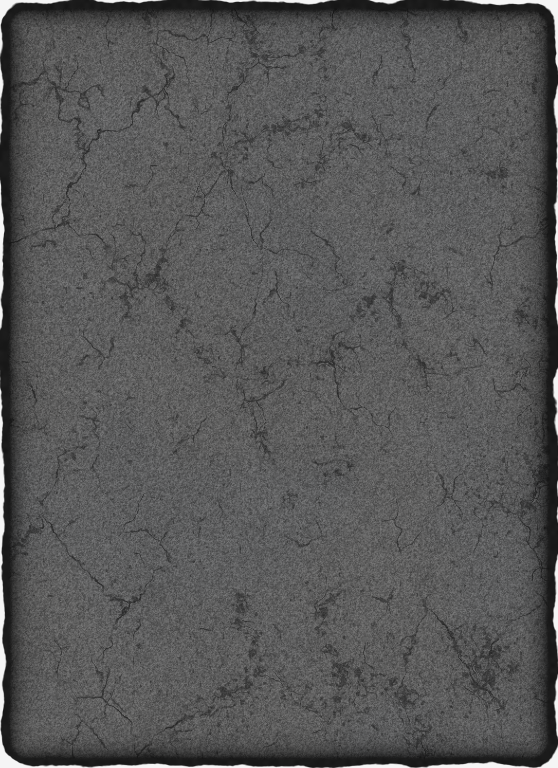
A Shadertoy shader for this texture:

```glsl
// Dark weathered stone slab with branching cracks, pitted patches and a burnt, ragged rim.

#define STONE_GREY   0.371
#define CRACK_GREY   0.160
#define RIM_GREY     0.100
#define PAPER_GREY   0.960
#define GRAIN_AMOUNT 0.130
#define CRACK_WIDTH  0.0010
#define CRACK_WARP   0.130
#define PIT_AMOUNT   0.250
#define EDGE_MARGIN  0.0014
#define EDGE_WOBBLE  0.020
#define RIM_WIDTH    0.0105
#define RIM_FADE     0.013

float hash(vec2 p) {
    vec3 q = fract(p.xyx * 0.1031);
    q += dot(q, q.yzx + 33.33);
    return fract((q.x + q.y) * q.z);
}

vec2 hash2(vec2 p) {
    return vec2(hash(p), hash(p + 71.7));
}

float noise(vec2 p) {
    vec2 i = floor(p), f = fract(p);
    f = f * f * (3.0 - 2.0 * f);
    return mix(mix(hash(i), hash(i + vec2(1, 0)), f.x),
               mix(hash(i + vec2(0, 1)), hash(i + vec2(1, 1)), f.x), f.y);
}

float fbm(vec2 p) {
    float sum = 0.0, amp = 0.5;
    for (int i = 0; i < 5; i++) {
        sum += amp * noise(p);
        p = mat2(1.6, 1.2, -1.2, 1.6) * p + 17.3;
        amp *= 0.5;
    }
    return sum;
}

// Distance to the border between the two nearest scattered cells
float cellEdge(vec2 p) {
    vec2 cell = floor(p), first = vec2(9.0), second = vec2(9.0);
    for (int y = -1; y <= 1; y++)
    for (int x = -1; x <= 1; x++) {
        vec2 c = cell + vec2(x, y);
        vec2 r = c + hash2(c) - p;
        if (dot(r, r) < dot(first, first)) {
            second = first;
            first = r;
        } else if (dot(r, r) < dot(second, second)) {
            second = r;
        }
    }
    return dot(0.5 * (first + second), normalize(second - first));
}

float roundBox(vec2 p, vec2 halfSize, float radius) {
    vec2 q = abs(p) - halfSize + radius;
    return length(max(q, 0.0)) + min(max(q.x, q.y), 0.0) - radius;
}

float line(float dist, float width, float pixel) {
    return 1.0 - smoothstep(0.3 * width, width + pixel, dist);
}

void mainImage(out vec4 fragColor, in vec2 fragCoord) {
    float pixel = 1.0 / iResolution.y;
    vec2 p = fragCoord * pixel;
    vec2 size = vec2(iResolution.x * pixel, 1.0);

    // Stone body: very weak mottling under sandy grain
    vec2 slant = mat2(0.8, 0.6, -0.6, 0.8) * p;
    float grey = STONE_GREY + 0.035 * (fbm(p * 14.0 + 3.1) - 0.49);
    grey += 0.8 * GRAIN_AMOUNT * (noise(slant * vec2(540.0, 430.0) + 9.0) - 0.5);
    grey += GRAIN_AMOUNT * (noise(p * 810.0 + 5.0) - 0.5);

    // Jagged bending shared by all cracks
    vec2 warp = vec2(fbm(p * 5.0 + 11.0), fbm(p * 5.0 + 47.0)) - 0.49;
    vec2 jag = vec2(fbm(p * 48.0 + 19.0), fbm(p * 48.0 + 53.0)) - 0.49;
    vec2 bent = p + CRACK_WARP * warp + 0.026 * jag;

    // Main cracks: cell borders that fade in and out
    float crackDist = cellEdge(bent * vec2(8.0, 5.4) + 2.6) / 6.6;
    float crackShow = smoothstep(0.38, 0.56, fbm(p * 6.0 + 23.0));
    float depth = smoothstep(0.15, 0.8, noise(p * 45.0 + 3.0));
    float width = CRACK_WIDTH * (0.3 + 1.2 * noise(p * 70.0));
    float crack = crackShow * mix(0.25, 0.85, depth) * line(crackDist, width, pixel);

    // Hairlines: short broken nicks, mostly upright
    float hairDist = cellEdge(bent * vec2(21.0, 13.0) + 31.0) / 17.0;
    float hairShow = smoothstep(0.48, 0.66, fbm(p * vec2(34.0, 22.0) + 5.0));
    float hair = 0.65 * hairShow * line(hairDist, 0.0007, pixel);

    // Pits: lacy crumbling patches beside the cracks, denser at the lower right
    float corner = smoothstep(0.6, 1.3, p.x / size.x + 0.6 - p.y);
    float cluster = smoothstep(0.44, 0.64, fbm(p * 11.0 + 61.0) + 0.05 * corner);
    cluster *= min(0.35 * corner + exp(-crackDist / 0.013), 1.0);
    float ragged = fbm(p * 165.0 + 13.0);
    float pit = 0.58 * smoothstep(0.0, 0.18, ragged - 0.69 + PIT_AMOUNT * cluster);
    float laceDist = cellEdge(bent * 60.0 + 7.0) / 60.0;
    float lace = 0.6 * smoothstep(0.15, 0.6, cluster) * line(laceDist, 0.0008, pixel);
    lace *= smoothstep(0.38, 0.58, fbm(p * 60.0 + 91.0));

    // Specks: isolated small dark holes
    float speck = 0.55 * smoothstep(0.86, 0.97, noise(p * vec2(230.0, 160.0) + 7.0));
    speck *= smoothstep(0.40, 0.58, fbm(p * 18.0 + 37.0));

    float damage = max(max(max(crack, hair), max(pit, speck)), lace);
    grey = mix(grey, CRACK_GREY + 0.5 * (grey - STONE_GREY), damage);
    grey *= 1.0 - 0.03 * cluster;

    // Barely visible cool and warm staining
    vec3 tint = mix(vec3(0.995, 1.0, 1.008), vec3(1.003, 1.0, 0.997),
                    smoothstep(0.35, 0.65, fbm(p * 6.0 + 83.0)));
    vec3 color = grey * tint;

    // Burnt rim: soft inner shadow, dark band and torn outline
    vec2 centered = p - 0.5 * size;
    float box = roundBox(centered, 0.5 * size - EDGE_MARGIN, 0.034);
    float wobble = EDGE_WOBBLE * (fbm(p * 20.0 + 29.0) - 0.485);
    float inside = -(box + 0.25 * wobble) - RIM_WIDTH;
    color *= 1.0 - 0.68 * exp(-max(inside, 0.0) / RIM_FADE);
    vec3 rim = vec3(RIM_GREY + 0.03 * (noise(p * 150.0) - 0.5));
    color = mix(rim, color, smoothstep(-0.003, 0.004, inside));
    float outside = smoothstep(-pixel, pixel, box + wobble);
    color = mix(color, vec3(PAPER_GREY), outside);

    fragColor = vec4(color, 1.0);
}
```
